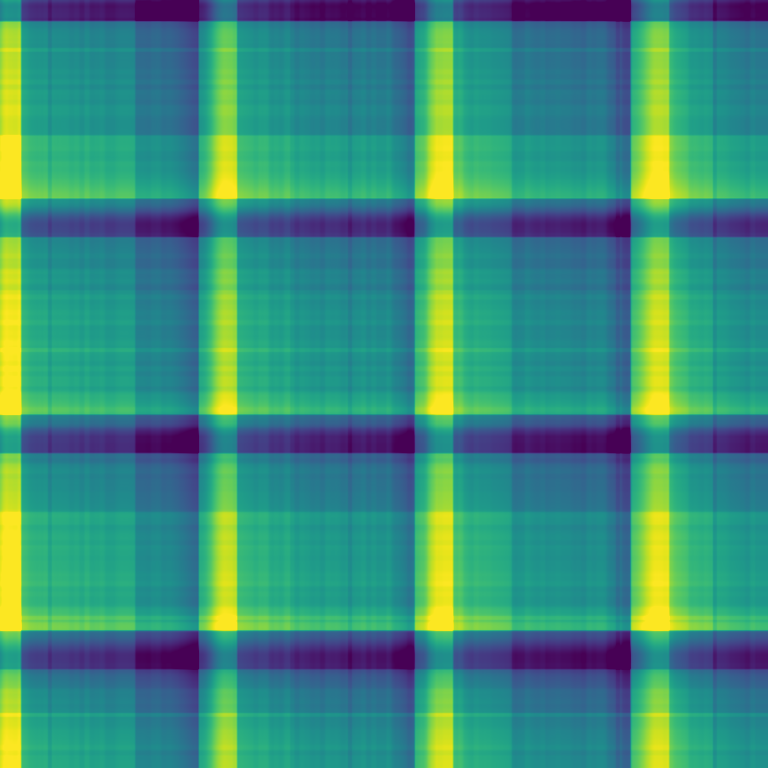
A three.js fragment shader for this pattern:

```glsl
varying vec2 vUv;

const float PERIOD = 0.28125;    // repeat length along either axis
const float PHASE = 0.0741;      // part of a repeat already passed at the start
const float BAND_END = 0.172;    // end of the strong band within a repeat
const float EDGE = 0.006;        // softness of a step within a repeat
const float GRAIN_CELLS = 150.0; // fine threads along one side

float hash(float n) {
  return fract(sin(n * 127.1) * 43758.5453);
}

// Noise with flat plateaus and soft steps, from -1 to 1
float threads(float x, float seed) {
  float cell = floor(x);
  float blend = smoothstep(0.2, 0.8, x - cell);
  return 2.0 * mix(hash(cell + seed), hash(cell + 1.0 + seed), blend) - 1.0;
}

// Value belonging to one of the four visible repeats
float pick(vec4 values, float index) {
  return dot(values, vec4(equal(vec4(0.0, 1.0, 2.0, 3.0), vec4(index))));
}

float softStep(float at, float x) {
  return smoothstep(at - EDGE, at + EDGE, x);
}

// Strong band: climbs from its first level to a peak
float bandLevel(float first, float peak, float p) {
  return mix(first, peak, smoothstep(0.0, 0.115, p));
}

// Long body: quick decay, one drop, one thin dip, then a dark tail
float bodyLevel(float head, float dropAt, float drop, float dipAt, float p) {
  float level = 0.07 - 0.06 * p + head * exp(-9.0 * max(p - BAND_END, 0.0));
  level -= drop * softStep(dropAt, p);
  level -= 0.055 * (1.0 - smoothstep(0.004, 0.014, abs(p - dipAt)));
  level -= 0.06 * smoothstep(0.86, 0.92, p);
  return level - 0.07 * smoothstep(0.9, 0.98, p);
}

float signal(float t) {
  float cycle = t / PERIOD + PHASE;
  float index = floor(cycle);
  float p = cycle - index;
  vec4 firsts = vec4(0.20, 0.08, 0.13, 0.17);

  float band = bandLevel(pick(firsts, index), pick(vec4(0.50, 0.36, 0.43, 0.43), index), p);
  float body = bodyLevel(
    pick(vec4(0.11, 0.07, 0.12, 0.20), index),
    pick(vec4(0.70, 0.417, 0.444, 0.375), index),
    pick(vec4(0.09, 0.05, 0.08, 0.06), index),
    pick(vec4(0.305, 0.694, 0.935, 0.384), index), p);
  float level = mix(band, body, softStep(BAND_END, p));

  // Soft jump into the next repeat
  level = mix(level, pick(firsts, index + 1.0), smoothstep(0.988, 1.0, p));

  float grain = 0.018 * threads(t * GRAIN_CELLS, 3.0);
  grain += 0.014 * threads(t * GRAIN_CELLS * 0.37, 41.0);
  return level + grain;
}

// Purple to teal to yellow ramp as a polynomial
vec3 ramp(float v) {
  vec3 c = vec3(-5.4355, 4.6459, 26.3124);
  c = c * v + vec3(4.7764, -13.7451, -65.3530);
  c = c * v + vec3(6.2283, 14.1799, 56.6906);
  c = c * v + vec3(-4.6342, -5.7991, -19.3324);
  c = c * v + vec3(-0.3309, 0.2148, 0.0951);
  c = c * v + vec3(0.1051, 1.4046, 1.3846);
  return c * v + vec3(0.2777, 0.0054, 0.3341);
}

void main() {
  // Difference of the same signal read across and down
  float value = 0.5 + signal(vUv.x) - signal(1.0 - vUv.y);
  gl_FragColor = vec4(ramp(clamp(value, 0.0, 1.0)), 1.0);
}
```
